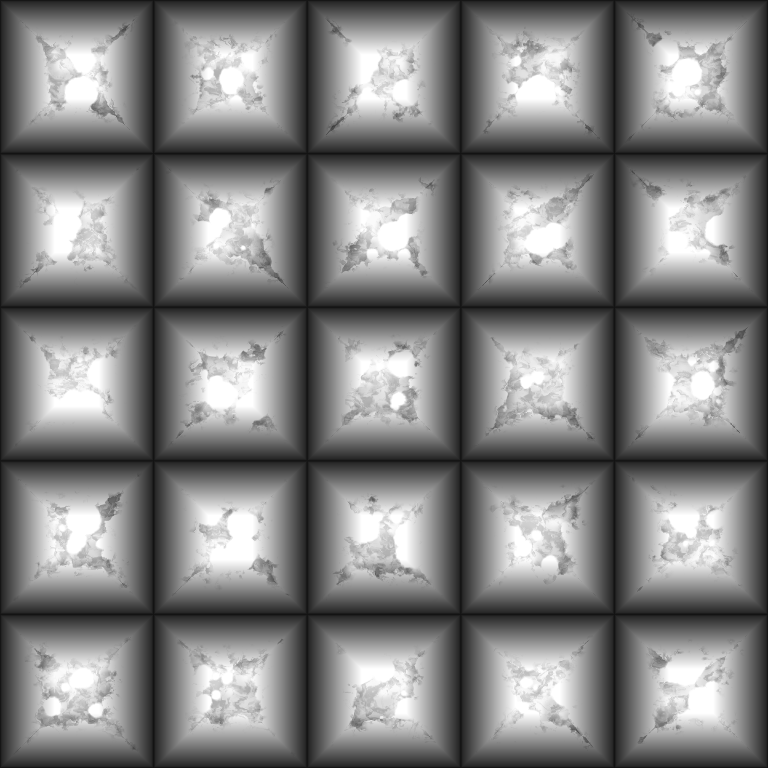
This texture map is drawn by a Shadertoy shader. Its source:

```glsl
// Five by five grid of grey square pyramids with worn, star-shaped crowns.

const float CELLS = 5.0;
const int CHIPS = 6;

float hash(vec2 p) {
    vec3 q = fract(p.xyx * vec3(0.1031, 0.1030, 0.0973));
    q += dot(q, q.yzx + 33.33);
    return fract((q.x + q.y) * q.z);
}

// Value noise with a whole number of lattice cells across the canvas
float wrapNoise(vec2 uv, float freq) {
    vec2 p = uv * freq;
    vec2 i = floor(p);
    vec2 f = p - i;
    f = f * f * (3.0 - 2.0 * f);
    vec2 a = mod(i, freq);
    vec2 b = mod(i + 1.0, freq);
    vec2 salt = vec2(freq, freq * 0.5);
    float low = mix(hash(a + salt), hash(vec2(b.x, a.y) + salt), f.x);
    float high = mix(hash(vec2(a.x, b.y) + salt), hash(b + salt), f.x);
    return mix(low, high, f.y);
}

float wrapFbm(vec2 uv, float freq, int octaves) {
    float sum = 0.0, amp = 0.5, total = 0.0;
    for (int i = 0; i < octaves; i++) {
        sum += amp * wrapNoise(uv, freq);
        total += amp;
        amp *= 0.6;
        freq *= 2.0;
    }
    return sum / total;
}

// Positive inside a four-armed star that reaches along the diagonals
float starField(vec2 p, float reach) {
    return reach - sqrt(abs(p.x + p.y)) - sqrt(abs(p.x - p.y));
}

// Rounded clean spots scattered over the crown of one pyramid
float cleanSpots(vec2 p, vec2 id, float wobble, float soft) {
    float d = 1.0;
    for (int i = 0; i < CHIPS; i++) {
        vec2 seed = id * 7.0 + float(i) * vec2(13.0, 29.0) + 3.0;
        vec2 centre = (vec2(hash(seed), hash(seed + 51.0)) - 0.5) * 0.72;
        float size = hash(seed + 97.0);
        float radius = mix(0.04, 0.24, size * size);
        d = min(d, length(p - centre) - radius);
    }
    return 1.0 - smoothstep(-soft, soft, d + wobble);
}

float pyramidShade(float rim, float soft) {
    float shade = min(0.125 + 1.23 * (1.0 - rim), 1.0);
    float seam = smoothstep(1.0 - 0.014 - soft, 1.0, rim);
    return shade * (1.0 - 0.4 * seam);
}

void mainImage(out vec4 fragColor, in vec2 fragCoord) {
    vec2 uv = fragCoord / iResolution.xy;
    vec2 id = floor(uv * CELLS);
    vec2 p = fract(uv * CELLS) * 2.0 - 1.0;
    float rim = max(abs(p.x), abs(p.y));
    float pixel = 2.0 * CELLS / iResolution.y;

    // Broad patches, ragged outline and fine grain
    float patches = wrapFbm(uv, 25.0, 3);
    float ragged = wrapFbm(uv, 60.0, 4);
    vec2 warp = vec2(ragged, patches) * 0.03;
    float grain = wrapFbm(uv + warp, 130.0, 3);
    float veins = 1.0 - abs(2.0 * wrapFbm(uv + warp, 90.0, 3) - 1.0);

    // Worn star, broken up towards the tips
    float star = starField(p, 1.2) + (ragged - 0.5) * 0.65 + (patches - 0.5) * 0.4;
    float worn = smoothstep(0.0, 0.1, star);
    float flecks = smoothstep(-0.22, 0.1, star) * smoothstep(0.5, 0.66, grain);
    worn = max(worn, flecks * 0.6);
    worn *= 1.0 - smoothstep(0.72, 0.9, rim);
    worn *= 1.0 - cleanSpots(p, id, (ragged - 0.5) * 0.1, 0.012 + pixel * 0.5);

    // Grime is pale on the crown and darker on the arms
    float arm = smoothstep(0.18, 0.5, rim);
    float stain = smoothstep(0.38, 0.72, patches) * mix(0.12, 0.3, arm);
    float grime = 0.02 + stain + 0.16 * smoothstep(0.35, 0.75, grain);
    grime += 0.07 * smoothstep(0.8, 1.0, veins) * arm;

    float shade = pyramidShade(rim, pixel) * (1.0 - worn * grime);
    fragColor = vec4(vec3(shade), 1.0);
}
```
